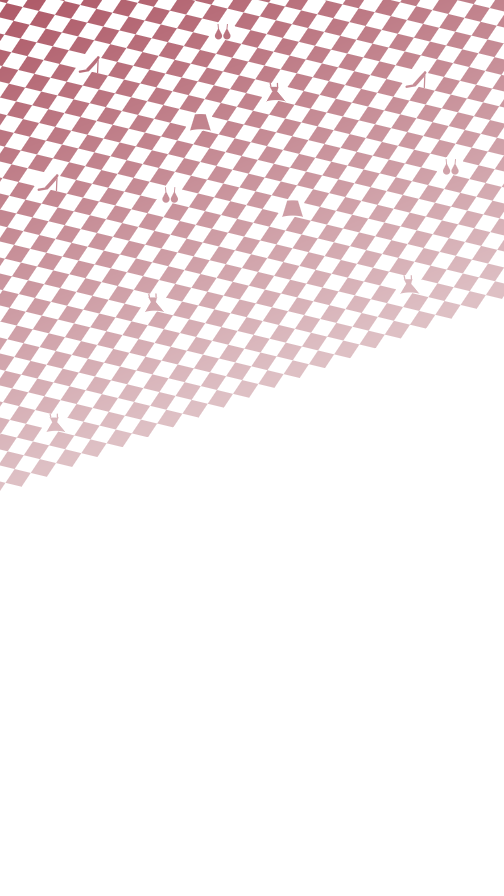
Reproduce this background procedurally as a Shadertoy shader.

```glsl
// Slanted rose checker fading down to a diagonal edge on white, with small fashion icons.

#define ORIGIN vec2(-0.0353, 0.0549)    // a tile of the lowest row, from canvas centre
#define STEP_ALONG vec2(0.02822, 0.01103) // next tile in a row
#define STEP_UP vec2(-0.00775, 0.01973)   // next row
#define FADE_ROWS 24.0
#define ICON_SIZE 0.01
#define DARK_ROSE vec3(0.68, 0.345, 0.40)
#define PALE_ROSE vec3(0.87, 0.752, 0.77)
#define ICON_COUNT 12

// Lattice column, row and kind: 0 dress, 1 skirt, 2 earrings, 3 shoe
const ivec3 ICONS[ICON_COUNT] = ivec3[ICON_COUNT](
    ivec3(-1, 6, 0), ivec3(8, 2, 0), ivec3(-6, 2, 0), ivec3(6, 14, 0),
    ivec3(3, 14, 1), ivec3(5, 8, 1),
    ivec3(1, 11, 2), ivec3(5, 18, 2), ivec3(11, 7, 2),
    ivec3(0, 19, 3), ivec3(11, 12, 3), ivec3(-3, 14, 3));

float segment(vec2 p, vec2 a, vec2 b) {
    vec2 ab = b - a;
    return length(p - a - ab * clamp(dot(p - a, ab) / dot(ab, ab), 0.0, 1.0));
}

// Upright trapezoid: vertical range, then half widths at its two ends
float trapezoid(vec2 p, vec2 range, vec2 halfWidth) {
    float t = clamp((p.y - range.x) / (range.y - range.x), 0.0, 1.0);
    float side = 0.85 * (abs(p.x) - mix(halfWidth.x, halfWidth.y, t));
    return max(side, max(range.x - p.y, p.y - range.y));
}

float dress(vec2 p) {
    p.x += 0.12 * p.y;
    float gown = trapezoid(p + vec2(0.0, 0.12 * p.x * p.x), vec2(-0.9, 0.1), vec2(1.05, 0.25));
    float bodice = trapezoid(p, vec2(0.0, 0.58), vec2(0.25, 0.48));
    float straps = segment(vec2(abs(p.x), p.y), vec2(0.36, 0.5), vec2(0.4, 0.95)) - 0.07;
    return min(gown, min(bodice, straps));
}

float skirt(vec2 p) {
    p.x -= 0.15;
    return trapezoid(p + vec2(0.0, 0.1 * p.x * p.x), vec2(-0.85, 0.85), vec2(1.15, 0.6));
}

float earrings(vec2 p) {
    p.x = abs(p.x - 0.1) - 0.47;
    float bead = length(p + vec2(0.0, 0.52)) - 0.4;
    float neck = trapezoid(p, vec2(-0.35, 0.3), vec2(0.36, 0.03));
    float hook = segment(p, vec2(0.0, 0.2), vec2(0.05, 0.75)) - 0.05;
    return min(bead, min(neck, hook));
}

float shoe(vec2 p) {
    float toe = segment(p, vec2(-0.95, -0.98), vec2(-0.05, -0.82)) - 0.13;
    float arch = segment(p, vec2(-0.05, -0.75), vec2(0.95, 0.35)) - 0.2;
    float back = segment(p, vec2(0.9, 0.3), vec2(1.1, 0.6)) - 0.15;
    float heel = segment(p, vec2(1.08, 0.4), vec2(1.02, -1.1)) - 0.07;
    return min(min(toe, arch), min(back, heel));
}

float icon(vec2 p, int kind) {
    if (kind == 0) return dress(p);
    if (kind == 1) return skirt(p);
    if (kind == 2) return earrings(p);
    return shoe(p);
}

void mainImage(out vec4 fragColor, in vec2 fragCoord) {
    float pixel = 1.0 / iResolution.y;
    vec2 p = (fragCoord - 0.5 * iResolution.xy) * pixel - ORIGIN;

    // Lattice coordinates and nearest tile
    mat2 lattice = mat2(STEP_ALONG, STEP_UP);
    mat2 toLattice = inverse(lattice);
    vec2 uv = toLattice * p;
    vec2 cell = floor(uv + 0.5);
    vec2 local = uv - cell;

    // Signed distance to the parallelogram's two pairs of sides
    vec2 sides = 0.5 - abs(vec2(local.x + local.y, local.x - local.y));
    vec2 scale = vec2(length(vec2(1.0, 1.0) * toLattice), length(vec2(1.0, -1.0) * toLattice));
    vec2 inset = sides / scale;
    float tile = clamp(0.5 + min(inset.x, inset.y) / pixel, 0.0, 1.0);
    tile *= step(0.0, cell.y);

    // Icons take the place of their tiles
    float nearest = 1.0;
    for (int i = 0; i < ICON_COUNT; i++) {
        vec2 node = vec2(ICONS[i].xy);
        if (cell == node) tile = 0.0;
        vec2 q = (p - lattice * node) / ICON_SIZE;
        if (dot(q, q) < 5.0) nearest = min(nearest, icon(q, ICONS[i].z) * ICON_SIZE);
    }
    float ink = max(tile, clamp(0.5 - nearest / pixel, 0.0, 1.0));

    // Rose tint fades toward the lowest row
    vec3 rose = mix(PALE_ROSE, DARK_ROSE, clamp(uv.y / FADE_ROWS, 0.0, 1.0));
    fragColor = vec4(mix(vec3(1.0), rose, ink), 1.0);
}
```
